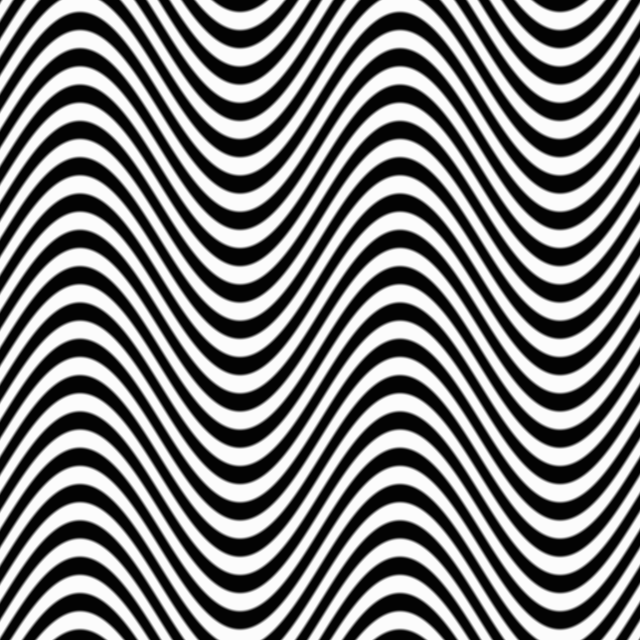
Give the GLSL for this pattern, as a three.js fragment shader.

```glsl
varying vec2 vUv;

const float TAU = 6.2831853;
const float WAVES_ACROSS = 2.0;
const float STRIPE_PERIOD = 0.05675;             // one black and one white band
const float AMPLITUDE = 2.25 * STRIPE_PERIOD;    // crest to trough spans 4.5 periods
const float BLACK_SHARE = 0.5;
const float STRIPE_OFFSET = 0.8395;              // height of one black centre line
const float EDGE_SOFTNESS = 0.0032;
const vec3 BLACK = vec3(0.012);
const vec3 WHITE = vec3(0.988);

// Signed distance to the nearest black band, negative inside it
float waveStripeDistance(vec2 p) {
  float angle = TAU * WAVES_ACROSS * p.x;
  float slope = AMPLITUDE * TAU * WAVES_ACROSS * cos(angle);
  float height = p.y - AMPLITUDE * sin(angle) - STRIPE_OFFSET;

  // Vertical distance to the nearest centre line
  float fromCentre = abs(fract(height / STRIPE_PERIOD + 0.5) - 0.5) * STRIPE_PERIOD;
  float vertical = fromCentre - 0.5 * BLACK_SHARE * STRIPE_PERIOD;

  // Divide by the gradient so edges stay equally soft on slopes
  return vertical / sqrt(1.0 + slope * slope);
}

void main() {
  float white = smoothstep(-EDGE_SOFTNESS, EDGE_SOFTNESS, waveStripeDistance(vUv));
  gl_FragColor = vec4(mix(BLACK, WHITE, white), 1.0);
}
```
